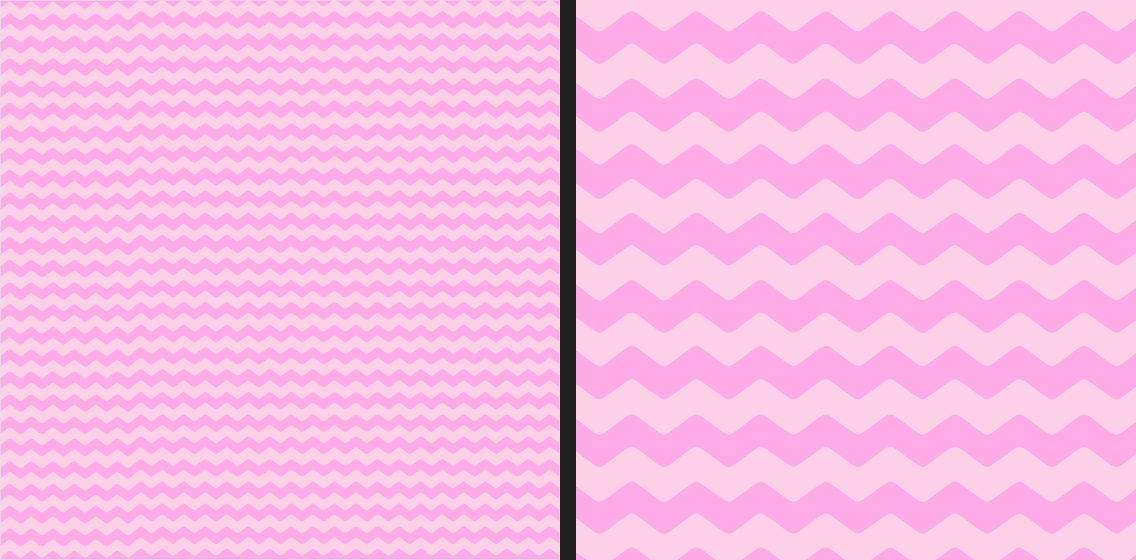
Left, the full canvas; right, a detail of the centre.
Reproduce this pattern procedurally as a Shadertoy shader.

```glsl
// Horizontal rounded zigzag stripes in two pinks, with slight hand-cut variation.

float hash(vec3 p) {
    p = fract(p * vec3(0.1031, 0.1030, 0.0973));
    p += dot(p, p.yzx + 33.33);
    return fract((p.x + p.y) * p.z);
}

// Triangle wave in -1..1 whose tips range from round to pointed per half wave
float zigzag(float u, float row, float side) {
    float tip = hash(vec3(floor(2.0 * u) + 7.0, row + 3.0, side + 5.0));
    float sharpness = mix(0.90, 0.985, tip);
    return asin(sharpness * sin(6.28319 * u)) / asin(sharpness);
}

void mainImage(out vec4 fragColor, in vec2 fragCoord) {
    vec2 uv = fragCoord / iResolution.xy;
    vec2 pixel = 1.0 / iResolution.xy;

    // The strip at the left sits slightly lower and out of phase
    float leftStrip = 1.0 - smoothstep(0.229, 0.247, uv.x);

    // 26 waves across, 25 stripes down
    float u = uv.x * 26.0 - 0.28 + 0.08 * leftStrip;
    float v = uv.y * 25.0 - 0.11 + 0.10 * leftStrip;
    float row = floor(v + 0.5);
    float y = v - row;

    // Stripe edges, with a small offset from row to row
    float topShift = 0.02 * step(1.5, mod(row, 3.0));
    float bottomShift = 0.025 * (hash(vec3(row + 2.0, 11.0, 4.0)) - 0.5);
    float top = 0.240 + topShift + 0.15 * zigzag(u, row, 0.0);
    float bottom = -0.243 + bottomShift + 0.15 * zigzag(u, row, 1.0);

    // Signed distance to the nearer edge, smoothed over about one pixel
    float inside = min(top - y, y - bottom);
    float soft = 25.0 * pixel.y * 0.65;
    float stripe = smoothstep(-soft, soft, inside);
    vec3 color = mix(vec3(1.0, 0.82, 0.91), vec3(1.0, 0.67, 0.91), stripe);

    // Hairline pale rim
    vec2 rim = min(uv, 1.0 - uv);
    float rimMask = 1.0 - smoothstep(0.0007, 0.0007 + pixel.x, min(rim.x, rim.y));
    color = mix(color, vec3(0.91, 0.86, 0.91), 0.7 * rimMask);

    fragColor = vec4(color, 1.0);
}
```
